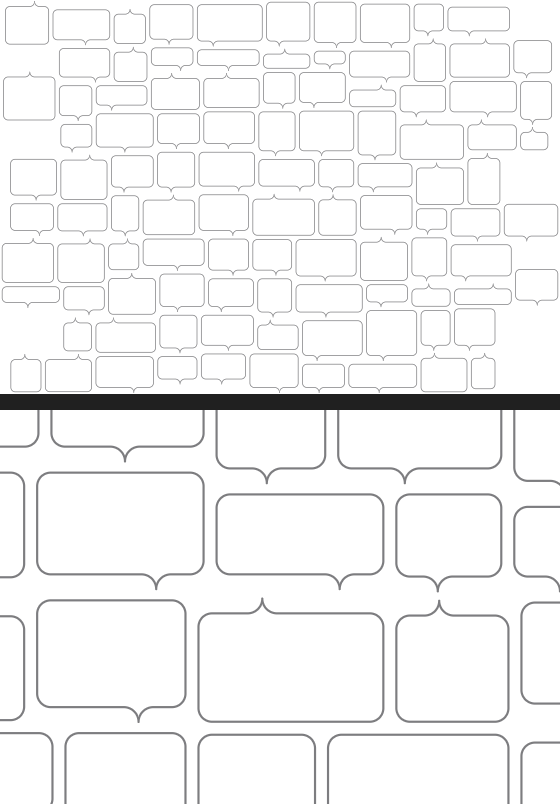
Top, the full canvas; bottom, a detail of the centre.
This pattern is drawn by a WebGL 1 fragment shader. Its source:

```glsl
precision highp float;

uniform vec2 u_resolution;

float hash(vec2 p) {
  vec3 q = fract(vec3(p.xyx) * 0.1031);
  q += dot(q, q.yzx + 33.33);
  return fract((q.x + q.y) * q.z);
}

// Offset of the wall that passes through a grid vertex
float wallShift(vec2 vertex) {
  return (hash(vertex + 17.0) - 0.5) * 0.5;
}

// Rectangle of a cell as (low corner, high corner), in grid units.
// Walls run alternately across and up through the vertices, so cells interlock.
vec4 cellBounds(vec2 id) {
  float s00 = wallShift(id);
  float s10 = wallShift(id + vec2(1.0, 0.0));
  float s01 = wallShift(id + vec2(0.0, 1.0));
  float s11 = wallShift(id + vec2(1.0, 1.0));
  bool even = mod(id.x + id.y, 2.0) < 0.5;
  vec2 low = even ? vec2(s01, s00) : vec2(s00, s10);
  vec2 high = even ? vec2(s10, s11) : vec2(s11, s01);
  return vec4(id + low, id + 1.0 + high);
}

float roundedBox(vec2 p, vec2 halfSize, float radius) {
  vec2 q = abs(p) - halfSize + radius;
  return length(max(q, 0.0)) + min(max(q.x, q.y), 0.0) - radius;
}

// Rounded box whose lower side flares into a pointed tail between two arcs
float speechBubble(vec2 p, vec2 halfSize, float tailX, float tail) {
  float d = roundedBox(p, halfSize, 0.0115);
  vec2 q = vec2(abs(p.x - tailX), -p.y - halfSize.y);
  if (q.x < tail && q.y > -tail) {
    float flare = tail - length(q - tail);
    d = q.y < tail ? flare : length(q - vec2(0.0, tail));
  }
  return d;
}

// Distance to the bubble that fills one cell
float cellBubble(vec2 p, vec2 id, vec2 cellSize, vec2 canvas) {
  vec4 bounds = cellBounds(id);
  vec2 low = max(bounds.xy * cellSize, 0.0) + 0.0055;
  vec2 high = min(bounds.zw * cellSize, canvas) - 0.0055;

  // Leave room for the tail below or above
  float side = hash(id + 71.3) < 0.4 ? -1.0 : 1.0;
  if (side > 0.0) low.y += 0.011;
  else high.y -= 0.011;

  float tail = 0.0125;
  vec2 halfSize = 0.5 * (high - low);
  float room = max(halfSize.x - 0.0115 - tail, 0.0);
  float tailX = (hash(id + 43.7) * 1.5 - 0.75) * room;
  p -= 0.5 * (low + high);
  p.y *= side;
  return speechBubble(p, halfSize, tailX, tail);
}

void main() {
  float pixel = 1.0 / u_resolution.y;
  vec2 p = gl_FragCoord.xy * pixel;
  vec2 canvas = vec2(u_resolution.x * pixel, 1.0);
  vec2 count = vec2(floor(canvas.x * 7.75 + 0.5), 10.0);
  vec2 cellSize = canvas / count;
  vec2 home = floor(p / cellSize);

  // Nearest outline among the surrounding cells
  float outline = 1.0;
  for (int j = -1; j <= 1; j++) {
    for (int i = -1; i <= 1; i++) {
      vec2 id = home + vec2(float(i), float(j));
      bool outside = any(lessThan(id, vec2(0.0))) || any(greaterThan(id, count - 0.5));
      bool edgeColumn = id.x < 0.5 || id.x > count.x - 1.5;
      // Gaps in the outer columns make the border ragged
      if (outside || (edgeColumn && hash(id + 5.9) < 0.3)) continue;
      outline = min(outline, abs(cellBubble(p, id, cellSize, canvas)));
    }
  }

  // Box-filtered coverage keeps the hairline even at any size
  float halfLine = 0.00092;
  float covered = min(outline + 0.5 * pixel, halfLine) - max(outline - 0.5 * pixel, -halfLine);
  float ink = clamp(covered / pixel, 0.0, 1.0);

  vec3 paper = vec3(1.0);
  vec3 lineGrey = vec3(0.49, 0.49, 0.5);
  gl_FragColor = vec4(mix(paper, lineGrey, ink), 1.0);
}
```
